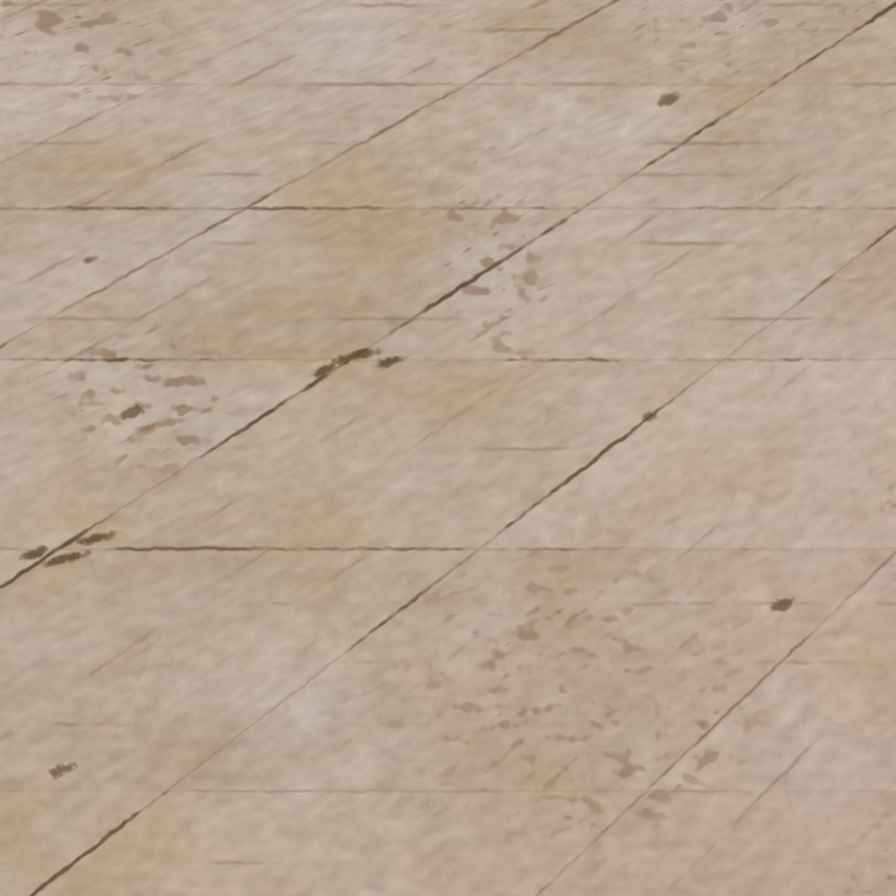
Reproduce this texture procedurally as a Shadertoy shader.

```glsl
// Worn pale stone paving slabs receding in perspective, with broken joints, scuffs and chips.

#define VANISH vec2(3.008, 2.302)   // where the diagonal joints meet
#define SLAB vec2(0.245, 0.06467)   // slab size on the ground plane
#define SHIFT vec2(0.272, 0.077)    // offset of the slab grid
#define JOINT_WIDTH 0.0029
#define GRAIN 0.085
#define SCUFF 0.55
#define TAN vec3(0.705, 0.622, 0.530)
#define GREY vec3(0.752, 0.692, 0.636)
#define PINK vec3(0.752, 0.650, 0.585)
#define BROWN vec3(0.52, 0.41, 0.32)
#define DARK vec3(0.36, 0.28, 0.19)

vec2 hash2(vec2 p) {
    vec3 q = fract(p.xyx * vec3(0.1031, 0.1030, 0.0973));
    q += dot(q, q.yzx + 33.33);
    return fract((q.xx + q.yz) * q.zy);
}

float corner(vec2 cell, vec2 f, vec2 o) {
    return dot(hash2(cell + o) * 2.0 - 1.0, f - o);
}

// Gradient noise, roughly -0.7 to 0.7
float noise(vec2 p) {
    vec2 i = floor(p), f = fract(p);
    vec2 s = f * f * f * (f * (f * 6.0 - 15.0) + 10.0);
    float low = mix(corner(i, f, vec2(0, 0)), corner(i, f, vec2(1, 0)), s.x);
    float high = mix(corner(i, f, vec2(0, 1)), corner(i, f, vec2(1, 1)), s.x);
    return mix(low, high, s.y);
}

float fbm(vec2 p) {
    float sum = 0.0, amp = 0.6;
    for (int i = 0; i < 4; i++) {
        sum += amp * noise(p);
        p = mat2(1.6, 1.2, -1.2, 1.6) * p + 17.3;
        amp *= 0.55;
    }
    return sum;
}

// Slab coordinates to canvas
vec2 toCanvas(vec2 g) {
    vec2 t = (g + SHIFT) * SLAB;
    return VANISH - vec2(t.x, 1.0) / t.y;
}

// Soft ellipse with a ragged rim, leaning up to the right
float chip(vec2 d, vec2 radius, float ragged, float px) {
    d.y -= 0.25 * d.x;
    float e = (length(d / radius) - 1.0 + ragged) * radius.y;
    return 1.0 - smoothstep(-0.003, 0.001 + px, e);
}

// Round bump that gathers scuffs around a spot
float bump(vec2 d) {
    return exp(-dot(d, d));
}

void mainImage(out vec4 fragColor, in vec2 fragCoord) {
    vec2 uv = fragCoord / iResolution.xy;
    float px = 1.0 / iResolution.y;
    float drop = VANISH.y - uv.y;
    vec2 g = vec2(VANISH.x - uv.x, 1.0) / (drop * SLAB) - SHIFT;
    vec2 tone = hash2(floor(g) + 3.0);

    // Stone: cloudy tints, a little different on each slab, warmer to the lower right
    float cool = 0.55 + 1.9 * fbm(uv * vec2(4.0, 6.0)) + 0.5 * (tone.x - 0.5);
    cool += 0.7 * fbm(g * vec2(5.0, 4.0));
    vec3 col = mix(TAN, GREY, clamp(cool, 0.0, 1.0));
    float warm = smoothstep(-0.1, 0.8, uv.x - uv.y + 0.6 * noise(uv * 4.0 + 9.0));
    col = mix(col, PINK, 0.5 * warm) + 0.02 * (tone.y - 0.5);
    col.rb += vec2(-0.012, 0.016) * noise(uv * vec2(7.0, 9.0) + 30.0);

    // Tooling grain runs along both joint directions
    float along = noise(g * vec2(26.0, 11.0));
    float across = noise(uv * vec2(28.0, 80.0));
    col += GRAIN * (0.5 * along + 0.5 * across + 0.65 * fbm(uv * 55.0));

    // Crumbly scuffs, densest in a few patches
    float patchy = smoothstep(0.1, 0.45, noise(uv * 4.5 + 7.0));
    patchy += bump((uv - vec2(0.62, 0.24)) * vec2(6.0, 8.0));
    patchy += bump((uv - vec2(0.16, 0.56)) * vec2(13.0, 20.0));
    patchy = min(patchy, 1.0);
    float crumb = 0.35 * noise(uv * 95.0) - 0.14 * patchy;
    float scuff = smoothstep(0.20, 0.50, noise(g * vec2(25.0, 12.0) + 5.0) + crumb + 0.06);
    scuff = max(scuff, smoothstep(0.22, 0.50, noise(uv * vec2(28.0, 60.0) + 2.0) + crumb + 0.28 * patchy));
    col = mix(col, BROWN, SCUFF * scuff * (0.12 + 0.88 * patchy));

    // Joints: distance to the nearest line of each family, in canvas units
    vec2 line = round(g);
    float lean = (VANISH.x - uv.x) / drop;
    vec2 toUnits = SLAB * vec2(drop / sqrt(1.0 + lean * lean), drop * drop);
    float wobble = 0.0022 * noise(uv * 45.0) + 0.0016 * noise(uv * 110.0);
    vec2 dist = abs((g - line) * toUnits + wobble);
    vec2 rank = line - vec2(5.6, 9.0);
    vec2 strength = exp(-vec2(0.2, 0.25) * rank * rank);
    vec2 wear = vec2(noise(vec2(g.y * 2.3, line.x * 7.1)), noise(vec2(uv.x * 5.0, line.y * 7.7)));
    wear = smoothstep(-0.32, 0.36, wear + 0.4 * noise(uv * 32.0) + 0.3 * noise(uv * 85.0));
    vec2 width = JOINT_WIDTH * (0.55 + 0.6 * wear * strength);
    vec2 joint = (1.0 - smoothstep(0.1 * width, width + px, dist)) * strength;
    joint *= vec2(0.25, 0.14) + vec2(0.65, 0.72) * wear;
    float depth = max(joint.x, joint.y);
    col = mix(col, mix(BROWN, DARK, smoothstep(0.2, 0.7, depth)), depth);

    // Faint broken tool lines at the quarters of each slab
    vec2 quarter = round(g * 4.0) / 4.0;
    vec2 faint = 1.0 - smoothstep(0.0, JOINT_WIDTH + px, abs((g - quarter) * toUnits + wobble));
    faint *= smoothstep(0.08, 0.4, vec2(noise(vec2(g.y * 3.1, quarter.x * 13.7)),
                                        noise(vec2(uv.x * 6.0, quarter.y * 11.3))) + 0.25 * noise(uv * 50.0));
    col = mix(col, BROWN, 0.4 * max(faint.x, faint.y));

    // Broken corners where the deepest joint crosses two rows
    float ragged = 1.3 * fbm(uv * 75.0);
    float pits = 0.0;
    for (int i = 0; i < 6; i++) {
        vec2 r = hash2(vec2(float(i) * 5.3 + 2.0, 19.0));
        vec2 center = toCanvas(vec2(6.0, 8.0 + float(i / 3)));
        center += vec2(float(i % 3) - 0.8, r.x - 0.5) * vec2(0.036, 0.03);
        pits = max(pits, chip(uv - center, vec2(0.011 + 0.014 * r.y, 0.0055), ragged, px));
    }

    // Sparse chips elsewhere, each with a pale bruise beside it
    vec2 cell = floor(uv * 5.0);
    vec2 pick = hash2(cell + 41.0);
    vec2 d = uv - (cell + 0.25 + 0.5 * hash2(cell + 11.0)) / 5.0;
    float present = step(pick.x, 0.36);
    float size = 0.005 + 0.006 * pick.y;
    col += 0.05 * present * pick.y * bump((d + vec2(0.02, 0.0)) * 50.0);
    pits = max(pits, 0.8 * present * chip(d, size * vec2(1.3, 0.7), ragged, px));
    col = mix(col, DARK, 0.8 * pits);

    fragColor = vec4(clamp(col, 0.0, 1.0), 1.0);
}
```
